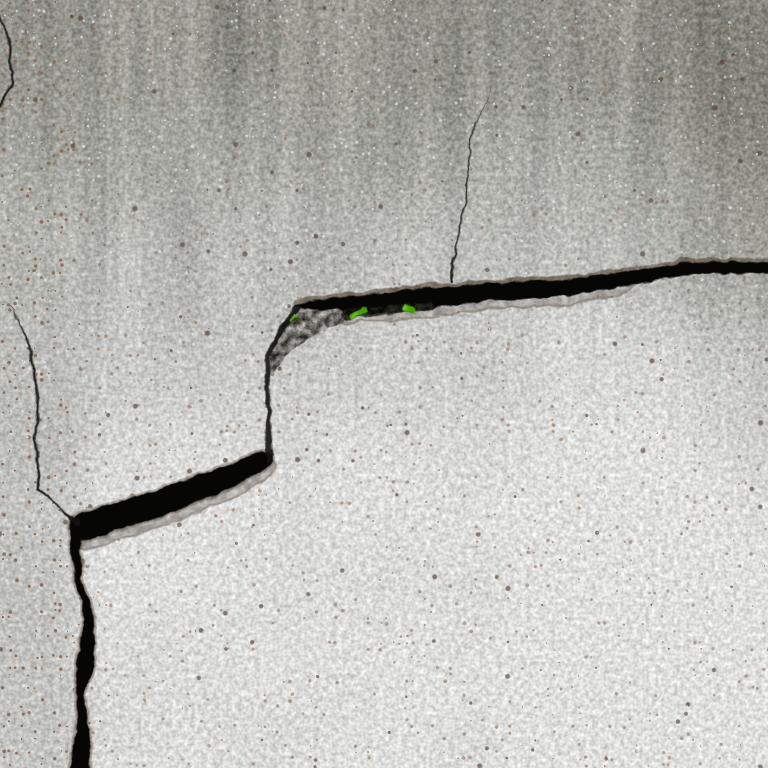
A three.js fragment shader for this texture:

```glsl
// Weathered concrete wall split by a stepped dark crack with hairline branches.
varying vec2 vUv;

const vec3 PALE = vec3(0.86, 0.86, 0.855);
const vec3 GREY = vec3(0.56, 0.56, 0.53);
const vec3 RUST = vec3(0.53, 0.40, 0.31);
const vec3 VOID = vec3(0.025, 0.024, 0.018);
const vec3 RIM = vec3(0.40, 0.35, 0.29);
const vec3 LIP = vec3(0.69, 0.68, 0.67);
const vec3 LEAF = vec3(0.36, 0.72, 0.08);
const float SOFT = 0.0016;      // edge softness
const float GRAIN = 0.20;       // fine surface contrast
const float JAGGED = 0.006;     // roughness of broken edges
const float STREAKS = 0.10;     // vertical stain contrast

float hash(vec2 p) {
  vec3 q = fract(vec3(p.xyx) * 0.1031);
  q += dot(q, q.yzx + 33.33);
  return fract((q.x + q.y) * q.z);
}

float corner(vec2 cell, vec2 offset) {
  float angle = 6.2832 * hash(cell);
  return dot(vec2(cos(angle), sin(angle)), offset);
}

float noise(vec2 p) {
  vec2 i = floor(p), f = fract(p), e = vec2(1.0, 0.0);
  vec2 u = f * f * f * (f * (f * 6.0 - 15.0) + 10.0);
  return mix(mix(corner(i, f), corner(i + e, f - e), u.x),
             mix(corner(i + e.yx, f - e.yx), corner(i + 1.0, f - 1.0), u.x), u.y);
}

float fbm(vec2 p) {
  float sum = 0.0, gain = 0.6;
  for (int i = 0; i < 4; i++) {
    sum += gain * noise(p);
    p = p * 2.03 + 17.3;
    gain *= 0.5;
  }
  return sum;
}

// Tapered line: z holds the half width at each end.
float taper(vec2 p, vec3 a, vec3 b) {
  vec2 pa = p - a.xy, ba = b.xy - a.xy;
  float h = clamp(dot(pa, ba) / dot(ba, ba), 0.0, 1.0);
  return length(pa - ba * h) - mix(a.z, b.z, h);
}

float path(vec2 p, vec3 a, vec3 b, vec3 c, vec3 d) {
  return min(taper(p, a, b), min(taper(p, b, c), taper(p, c, d)));
}

float upperGap(vec2 p) {
  vec3 mid = vec3(0.64, 0.620, 0.011);
  return min(path(p, vec3(0.387, 0.602, 0.002), vec3(0.455, 0.602, 0.012), vec3(0.52, 0.608, 0.014), mid),
             path(p, mid, vec3(0.74, 0.625, 0.011), vec3(0.90, 0.651, 0.008), vec3(1.02, 0.652, 0.007)));
}

float lowerGap(vec2 p) {
  return path(p, vec3(0.108, 0.314, 0.018), vec3(0.21, 0.346, 0.017),
              vec3(0.29, 0.376, 0.015), vec3(0.344, 0.402, 0.011));
}

float downGap(vec2 p) {
  vec3 mid = vec3(0.111, 0.135, 0.012);
  return min(path(p, vec3(0.097, 0.305, 0.007), vec3(0.102, 0.245, 0.004), vec3(0.117, 0.195, 0.006), mid),
             path(p, mid, vec3(0.104, 0.095, 0.005), vec3(0.109, 0.05, 0.008), vec3(0.101, -0.02, 0.015)));
}

float hairlines(vec2 p) {
  float step1 = path(p, vec3(0.351, 0.40, 0.004), vec3(0.350, 0.47, 0.0025),
                     vec3(0.348, 0.538, 0.003), vec3(0.386, 0.600, 0.004));
  vec3 bend = vec3(0.046, 0.43, 0.0016);
  float left = min(path(p, vec3(0.013, 0.603, 0.0), vec3(0.039, 0.55, 0.0016), vec3(0.049, 0.48, 0.0018), bend),
                   path(p, bend, vec3(0.051, 0.365, 0.002), vec3(0.078, 0.337, 0.001), vec3(0.10, 0.32, 0.004)));
  float corner1 = path(p, vec3(-0.004, 0.985, 0.001), vec3(0.012, 0.95, 0.0015),
                       vec3(0.016, 0.89, 0.0018), vec3(0.001, 0.863, 0.002));
  float top = min(path(p, vec3(0.612, 0.82, 0.0008), vec3(0.607, 0.74, 0.001),
                       vec3(0.593, 0.68, 0.001), vec3(0.588, 0.635, 0.002)),
                  taper(p, vec3(0.655, 0.92, -0.0015), vec3(0.612, 0.82, 0.0008)));
  return min(min(step1, left), min(corner1, top));
}

float cover(float d) { return 1.0 - smoothstep(-SOFT, SOFT, d); }

// Scattered round grains, one per cell where the hash allows.
float specks(vec2 p, float scale, float density) {
  vec2 cell = floor(p * scale);
  vec2 centre = 0.3 + 0.4 * vec2(hash(cell + 3.7), hash(cell + 9.1));
  float size = mix(0.15, 0.42, hash(cell + 21.0));
  return step(1.0 - density, hash(cell)) * (1.0 - smoothstep(size * 0.4, size, length(fract(p * scale) - centre)));
}

vec3 concrete(vec2 p) {
  float leftSide = 1.0 - smoothstep(0.06, 0.15, p.x);
  float light = 1.0 - 0.90 * smoothstep(0.30, 1.02, p.y);
  light -= 0.32 * smoothstep(0.78, 1.0, p.x) * smoothstep(0.05, 0.65, p.y);
  light -= 0.35 * leftSide * (1.0 - smoothstep(0.4, 0.75, p.y));
  light += 0.20 * fbm(p * 5.0) + 0.12 * smoothstep(0.62, 0.72, p.x) * (1.0 - smoothstep(0.55, 0.65, p.y));
  vec3 col = mix(GREY, PALE, clamp(light, -0.1, 1.05));
  float stain = noise(vec2(p.x * 28.0, p.y * 2.5)) + 0.5 * noise(vec2(p.x * 75.0, p.y * 4.0));
  col += STREAKS * stain * smoothstep(0.25, 0.9, p.y) * vec3(1.0, 1.0, 0.95);
  col += GRAIN * (0.65 * noise(p * 130.0) + 0.65 * noise(p * 245.0 + 41.0));
  float rusty = 0.55 + 0.35 * leftSide;
  col = mix(col, RUST, rusty * specks(p, 120.0, 0.09 + 0.10 * leftSide));
  col = mix(col, RUST * 0.6, 0.65 * specks(p + 0.37, 85.0, 0.025));
  return mix(col, vec3(0.93), 0.6 * specks(p + 0.71, 140.0, 0.08));
}

void main() {
  vec2 p = vUv;
  vec2 rough = vec2(fbm(p * 48.0), fbm(p * 48.0 + 57.0));
  vec2 q = p + JAGGED * rough;
  float rubbleTone = fbm(p * 85.0 + 12.0);
  vec3 col = concrete(p);

  // Broken rims: brown above, pale ledges below.
  float upper = upperGap(q), lower = lowerGap(q), down = downGap(q);
  float chips = 0.004 * noise(vec2(p.x * 24.0, 3.0));
  col = mix(col, RIM + 0.25 * rubbleTone, 0.8 * cover(upperGap(q - vec2(0.0, 0.004)) - 0.001 - chips));
  float ledge = min(upperGap(q + vec2(0.0, 0.009)) + 0.12 * smoothstep(0.80, 0.95, p.x),
                    lowerGap(q + vec2(-0.004, 0.010)));
  col = mix(col, RIM, 0.55 * cover(ledge - 0.003 - chips));
  col = mix(col, LIP + 0.4 * rubbleTone, 0.85 * cover(ledge - chips));
  col = mix(col, RIM, 0.5 * cover(min(down, lower) - 0.003));

  // Dark openings, then crumbled stone at the upper bend.
  col = mix(col, VOID, cover(min(min(upper, lower), down)));
  float rubble = path(q, vec3(0.354, 0.515, 0.004), vec3(0.362, 0.544, 0.011),
                      vec3(0.390, 0.575, 0.020), vec3(0.438, 0.588, 0.010));
  col = mix(col, vec3(0.43, 0.42, 0.40) + 0.85 * rubbleTone, cover(rubble));
  float debris = taper(q, vec3(0.45, 0.591, 0.007), vec3(0.56, 0.602, 0.004));
  col = mix(col, vec3(0.12, 0.12, 0.09) + 0.3 * rubbleTone, 0.8 * cover(debris));
  col = mix(col, VOID + 0.05, 0.9 * cover(hairlines(q)));

  // Small leaves inside the gap.
  float leaves = min(taper(q, vec3(0.459, 0.588, 0.003), vec3(0.475, 0.595, 0.004)),
                     taper(q, vec3(0.529, 0.599, 0.004), vec3(0.538, 0.597, 0.004)));
  leaves = min(leaves, taper(q, vec3(0.379, 0.583, 0.001), vec3(0.383, 0.589, 0.002)));
  col = mix(col, LEAF + 0.3 * rubbleTone, cover(leaves));
  gl_FragColor = vec4(clamp(col, 0.0, 1.0), 1.0);
}
```
